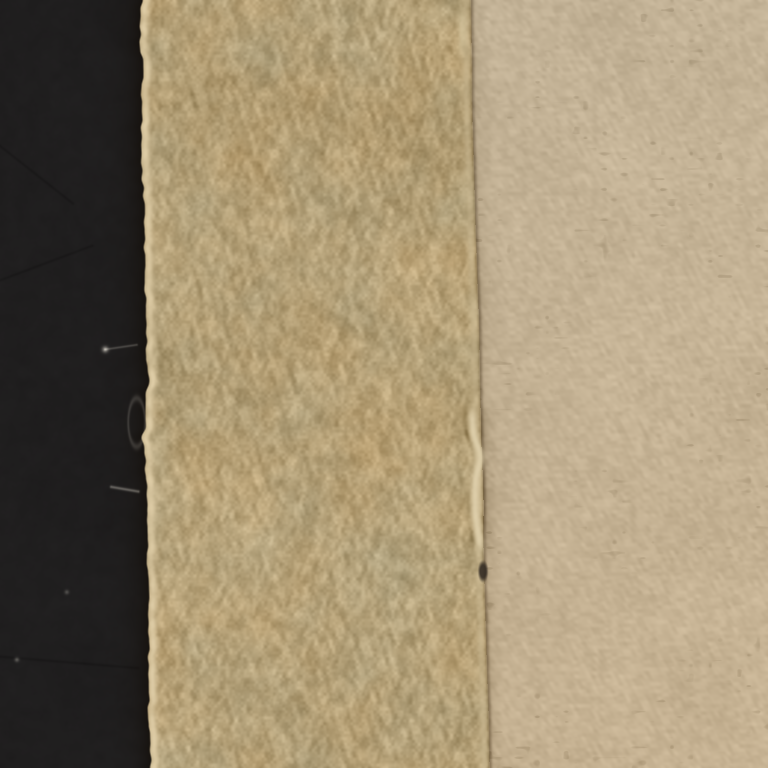
This texture is drawn by a Shadertoy shader. Its source:

```glsl
// Two overlapping sheets of aged paper on a black backing board.
// Wavering vertical edges split the canvas; layered value noise makes the fibres,
// and thin distance-based strokes add torn rims, the raised seam and stray lint.

float hash(vec2 p) {
    vec3 q = fract(vec3(p.xyx) * 0.1031);
    q += dot(q, q.yzx + 33.33);
    return fract((q.x + q.y) * q.z);
}

float noise(vec2 p) {
    vec2 i = floor(p), f = fract(p);
    f = f * f * (3.0 - 2.0 * f);
    return mix(mix(hash(i), hash(i + vec2(1, 0)), f.x),
               mix(hash(i + vec2(0, 1)), hash(i + vec2(1, 1)), f.x), f.y);
}

// Signed fractal noise, roughly -0.5 to 0.5
float fbm(vec2 p) {
    float sum = 0.0, amp = 0.5;
    for (int i = 0; i < 4; i++) {
        sum += amp * (noise(p) - 0.5);
        p = mat2(1.6, 1.2, -1.2, 1.6) * p + 17.3;
        amp *= 0.5;
    }
    return sum;
}

// Fibres stretched along the sheared vertical direction
float fibres(vec2 p, vec2 scale, float shear) {
    return noise(vec2(p.x + shear * p.y, p.y) * scale) - 0.5;
}

// Soft bump of given half width around zero
float bump(float d, float width) {
    return exp(-d * d / (width * width));
}

float segment(vec2 p, vec2 a, vec2 b) {
    vec2 v = b - a;
    return length(p - a - v * clamp(dot(p - a, v) / dot(v, v), 0.0, 1.0));
}

float span(float y, float lo, float hi, float soft) {
    return smoothstep(lo - soft, lo + soft, y) * (1.0 - smoothstep(hi - soft, hi + soft, y));
}

float leftEdge(float y) {
    float wobble = 0.004 * (noise(vec2(y * 22.0, 3.0)) - 0.5)
                 + 0.003 * (noise(vec2(y * 90.0, 8.0)) - 0.5);
    float nicks = 0.004 * (bump(y - 0.505, 0.012) - bump(y - 0.43, 0.008));
    return 0.1955 - 0.012 * y + wobble + nicks;
}

float seamEdge(float y) {
    return 0.638 - 0.026 * y + 0.002 * (noise(vec2(y * 14.0, 5.0)) - 0.5);
}

vec3 backing(vec2 p, float edgeDist) {
    vec3 col = vec3(0.122, 0.117, 0.118) + 0.018 * fbm(p * 70.0) + 0.012 * fbm(p * 9.0);
    // Faint creases
    float crease = bump(segment(p, vec2(0.0, 0.81), vec2(0.095, 0.735)), 0.002)
                 + bump(segment(p, vec2(0.0, 0.635), vec2(0.12, 0.68)), 0.002)
                 + bump(segment(p, vec2(0.0, 0.145), vec2(0.18, 0.13)), 0.002);
    col -= 0.02 * crease;
    // Warm shadow beside the paper
    col = mix(col, vec3(0.075, 0.055, 0.035), 0.75 * exp(edgeDist / 0.016));
    // Lint
    float lint = 0.45 * bump(length(p - vec2(0.137, 0.545)), 0.004)
               + 0.16 * bump(segment(p, vec2(0.137, 0.545), vec2(0.178, 0.551)), 0.0016)
               + 0.12 * bump(abs(length((p - vec2(0.178, 0.45)) * vec2(1.0, 0.35)) - 0.011), 0.0016)
               + 0.26 * bump(segment(p, vec2(0.145, 0.366), vec2(0.180, 0.360)), 0.002)
               + 0.18 * bump(length(p - vec2(0.087, 0.229)), 0.003)
               + 0.22 * bump(length(p - vec2(0.022, 0.141)), 0.003);
    return col + lint * vec3(1.0, 0.98, 0.92);
}

vec3 tanSheet(vec2 p) {
    vec3 col = vec3(0.702, 0.623, 0.462);
    float cloud = fbm(p * vec2(7.0, 6.0));
    float grain = 0.11 * fibres(p, vec2(150.0, 65.0), 0.3)
                + 0.08 * fibres(p + 4.0, vec2(170.0, 80.0), -0.4)
                + 0.06 * (noise(p * 260.0) - 0.5);
    col += grain + 0.07 * cloud;
    // Drifting greenish and reddish tint
    return col + vec3(0.035, 0.0, -0.03) * 1.6 * fbm(p * 15.0 + 9.0);
}

vec3 paleSheet(vec2 p) {
    vec3 col = mix(vec3(0.770, 0.692, 0.568), vec3(0.765, 0.700, 0.590), p.y);
    float grain = 0.045 * (noise(p * vec2(120.0, 210.0)) - 0.5)
                + 0.045 * fibres(p, vec2(190.0, 100.0), 0.5)
                + 0.05 * fbm(p * 10.0);
    // Sparse darker flecks
    float fleck = smoothstep(0.80, 0.97, noise(p * vec2(80.0, 150.0) + 31.0));
    fleck *= smoothstep(0.4, 0.7, noise(p * 14.0 + 5.0));
    return col + grain - 0.07 * fleck;
}

void mainImage(out vec4 fragColor, in vec2 fragCoord) {
    vec2 p = fragCoord / iResolution.xy;
    float soft = max(0.0016, 0.8 / iResolution.x);
    float dLeft = p.x - leftEdge(p.y);
    float dSeam = p.x - seamEdge(p.y);

    vec3 sheets = mix(tanSheet(p), paleSheet(p), smoothstep(-soft, soft, dSeam));

    // Seam: pale lip, thin dark line, soft shadow on the lower sheet
    float torn = span(p.y, 0.285, 0.465, 0.012);
    float lip = bump(dSeam + 0.007, 0.005) * (0.5 + 0.5 * noise(vec2(p.y * 25.0, 2.0)));
    sheets = mix(sheets, vec3(0.79, 0.72, 0.57), 0.65 * lip);
    sheets -= vec3(0.15, 0.15, 0.14) * bump(dSeam - 0.001, 0.0028);
    sheets -= 0.07 * step(0.0, dSeam) * exp(-dSeam / 0.010) * (1.0 + torn);

    // Raised torn curl and a smaller one near the top
    float curl = dSeam + 0.011 - 0.009 * bump(p.y - 0.405, 0.022)
               - 0.007 * smoothstep(0.34, 0.28, p.y);
    sheets = mix(sheets, vec3(0.88, 0.82, 0.68), 0.85 * torn * bump(curl, 0.0055));
    sheets -= 0.13 * torn * bump(curl + 0.009, 0.003) * noise(vec2(p.y * 60.0, 1.0));
    float topCurl = span(p.y, 0.935, 0.985, 0.012);
    sheets = mix(sheets, vec3(0.83, 0.77, 0.62), 0.6 * topCurl * bump(dSeam + 0.012, 0.005));

    // Dark hole in the seam
    vec2 hole = abs(p - vec2(0.629, 0.256)) / vec2(0.0065, 0.014);
    sheets = mix(sheets, vec3(0.20, 0.17, 0.14), 0.9 * (1.0 - smoothstep(0.5, 1.2, length(hole))));

    // Bright frayed rim on the left
    float rim = bump(dLeft - 0.005, 0.006) * (0.65 + 0.35 * noise(vec2(p.y * 80.0, 6.0)));
    sheets = mix(sheets, vec3(0.87, 0.80, 0.65), rim);

    vec3 col = mix(backing(p, min(dLeft, 0.0)), sheets, smoothstep(-soft, soft, dLeft));
    fragColor = vec4(clamp(col, 0.0, 1.0), 1.0);
}
```
